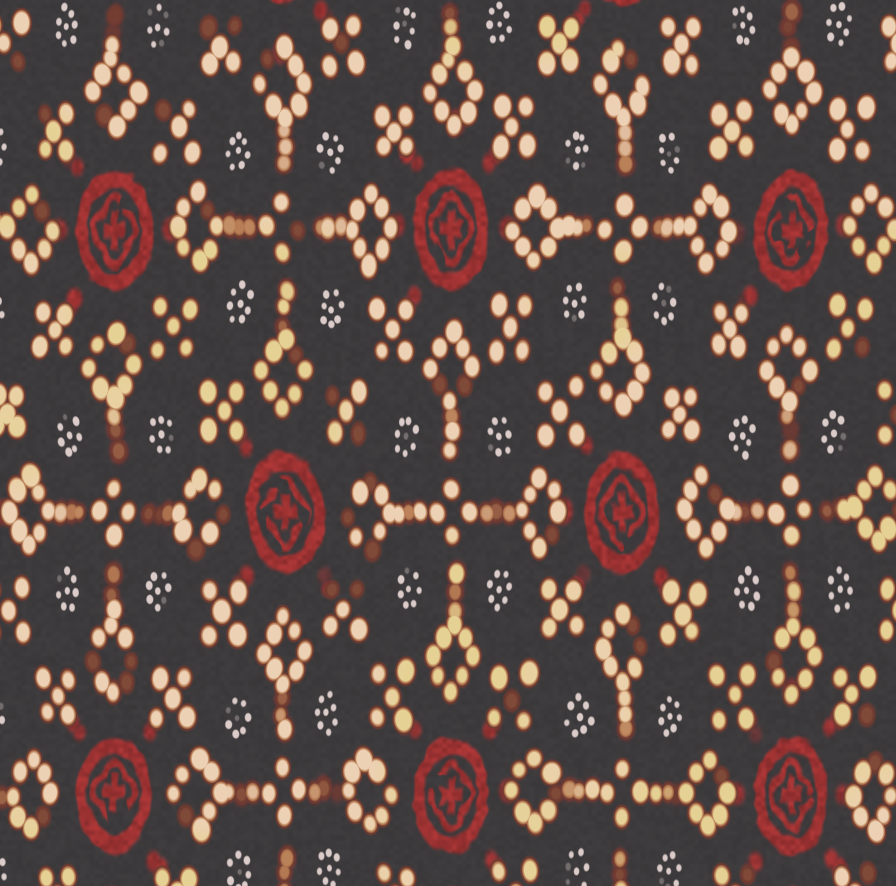
This pattern is drawn by a Shadertoy shader. Its source:

```glsl
// Resist-dyed cloth: red oval medallions on a staggered lattice, ringed by beaded
// lozenges, crosses and speckles. Each lattice cell is folded about its medallion,
// beads are placed by loops, and hashes give uneven wax, dye and placement.

#define COLS 2.648
#define ORIGIN vec2(0.338, 0.272)
#define PERIOD vec2(1.0, 1.669)
#define BEAD 0.028
#define JITTER 0.017
#define WARP 0.022
#define GROUND vec3(0.237, 0.228, 0.235)
#define RED vec3(0.63, 0.20, 0.20)
#define MAROON vec3(0.44, 0.23, 0.19)
#define OCHRE vec3(0.72, 0.49, 0.33)
#define CREAM vec3(0.93, 0.82, 0.71)
#define CHALK vec3(0.86, 0.80, 0.79)

float hash(vec2 p) { return fract(sin(dot(p, vec2(127.1, 311.7))) * 43758.5453); }

vec2 hash2(vec2 p) { return vec2(hash(p), hash(p + 19.7)); }

float noise(vec2 p) {
    vec2 i = floor(p), f = fract(p);
    f = f * f * (3.0 - 2.0 * f);
    return mix(mix(hash(i), hash(i + vec2(1, 0)), f.x),
               mix(hash(i + vec2(0, 1)), hash(i + vec2(1, 1)), f.x), f.y);
}

// Soft upright oval; strength falls from 1 at the core to 0 past the rim.
float bead(vec2 q, vec2 centre, float size, vec2 key) {
    vec2 h = hash2(key + floor(centre * 400.0) * 0.37);
    vec2 v = (q - centre - (h - 0.5) * JITTER * size / BEAD) / vec2(0.8, 1.08);
    float e = length(v) - size * (0.85 + 0.3 * h.x);
    float wear = h.y < 0.09 ? 0.42 : 0.86 + 0.14 * h.x;
    return wear * (1.0 - smoothstep(-0.5 * size, 0.6 * size, e));
}

// Diamond of eight beads with a dyed stem along dir; ink = (red, wax).
void lozenge(vec2 q, vec2 dir, vec2 span, vec2 key, inout vec2 ink) {
    for (int i = 0; i < 8; i++) {
        float a = float(i) * 0.7854;
        float pull = i % 2 == 0 ? 1.0 : 0.84;
        ink.y = max(ink.y, bead(q, pull * vec2(0.062, 0.1) * vec2(cos(a), sin(a)), BEAD, key));
    }
    for (int i = 0; i < 3; i++) {
        vec2 c = dir * mix(span.x, span.y, float(i) / 2.0);
        float wax = 0.45 + 0.55 * hash(key + float(i) * 3.1);
        ink.y = max(ink.y, wax * bead(q, c, BEAD * 0.92, key));
        ink.x = max(ink.x, 0.65 * bead(q, c, BEAD, key));
    }
    vec2 smudge = -dir * vec2(0.08, 0.09);
    ink.x = max(ink.x, step(0.5, hash(key + 5.3)) * bead(q, smudge, BEAD, key));
}

// Five-bead saltire with a red spot on the side facing the medallion.
void saltire(vec2 q, vec2 key, inout vec2 ink) {
    vec2 arm = vec2(0.036, 0.053) * (0.85 + 0.4 * hash(key + 2.9));
    ink.y = max(ink.y, bead(q, vec2(0), BEAD, key));
    for (int i = 0; i < 4; i++) {
        vec2 side = vec2(i % 2, i / 2) * 2.0 - 1.0;
        ink.y = max(ink.y, bead(q, arm * side, BEAD, key));
    }
    float dye = step(0.35, hash(key + 8.1));
    for (int i = 0; i < 2; i++) {
        vec2 c = -vec2(0.048, 0.075) * (1.0 + 0.35 * float(i));
        ink.x = max(ink.x, dye * bead(q, c, BEAD * 0.85, key));
    }
}

// Small cluster of chalky grains.
float speckle(vec2 q, vec2 key) {
    float s = bead(q, vec2(0), 0.0095, key);
    for (int i = 0; i < 7; i++) {
        float a = float(i) * 0.8976 + 6.28 * hash(key);
        vec2 r = vec2(0.029, 0.053) * (0.8 + 0.35 * hash(key + float(i)));
        s = max(s, bead(q, r * vec2(cos(a), sin(a)), 0.0105, key));
    }
    return s;
}

// Oval rim, lobed inner ring and a central cross.
float medallion(vec2 d, vec2 key) {
    vec2 u = d / vec2(0.114, 0.176);
    u += 0.1 * (vec2(noise(d * 35.0 + key), noise(d * 35.0 + key + 40.0)) - 0.5);
    float r = length(u), a = atan(u.y, u.x);
    float rim = abs(r - 0.85) - 0.14;
    float lobe = abs(r - 0.48 - 0.07 * cos(4.0 * a)) - 0.075;
    vec2 c = abs(u);
    float plus = min(max(c.x - 0.09, c.y - 0.3), max(c.x - 0.28, c.y - 0.11));
    lobe += 0.13 * smoothstep(0.6, 0.85, noise(u * 4.0 + key * 3.0));
    return 1.0 - smoothstep(-0.05, 0.06, min(rim, min(lobe, plus)));
}

void mainImage(out vec4 fragColor, in vec2 fragCoord) {
    vec2 p = fragCoord / iResolution.x * COLS;
    vec2 w = p + WARP * (vec2(noise(p * 4.0), noise(p * 4.0 + 31.0)) - 0.5);
    vec2 ink = vec2(0);
    float chalk = 0.0;

    // Two interleaved lattices make the staggered layout.
    for (int s = 0; s < 2; s++) {
        vec2 q = w - ORIGIN - 0.5 * PERIOD * float(s);
        vec2 id = round(q / PERIOD), d = q - id * PERIOD;
        vec2 key = id * 7.13 + float(s) * 3.7, side = sign(d), m = abs(d);
        ink.x = max(ink.x, medallion(d, key));
        lozenge(vec2(m.x - 0.248, d.y), vec2(1, 0), vec2(0.09, 0.155), key + side.x * 1.3, ink);
        lozenge(vec2(d.x, m.y - 0.405), vec2(0, 1), vec2(0.14, 0.24), key + side.y * 2.1, ink);
        saltire(m - vec2(0.178, 0.292), key + side * 1.7, ink);
        chalk = max(chalk, speckle(m - vec2(0.365, 0.23), key + side * 2.3));

        // Four-bead cross midway between medallions.
        q.x -= 0.5 * PERIOD.x;
        id = round(q / PERIOD);
        for (int i = 0; i < 4; i++) {
            float a = float(i) * 1.5708;
            vec2 c = vec2(0.046, 0.072) * vec2(cos(a), sin(a));
            ink.y = max(ink.y, bead(q - id * PERIOD, c, BEAD, id * 5.9 + float(s)));
        }
    }

    // Dye layers: ground, red, then wax from maroon rim to cream core.
    float grain = noise(p * 70.0), yellow = smoothstep(0.5, 0.8, noise(p * 2.3 + 7.0));
    vec3 col = GROUND + 0.025 * (grain - 0.5);
    col = mix(col, RED * (0.85 + 0.25 * grain), ink.x);
    col = mix(col, MAROON, smoothstep(0.04, 0.36, ink.y));
    col = mix(col, OCHRE, smoothstep(0.34, 0.6, ink.y));
    col = mix(col, CREAM - vec3(0.03, 0.0, 0.13) * yellow, smoothstep(0.56, 0.84, ink.y));
    col = mix(col, CHALK, smoothstep(0.1, 0.9, chalk));
    fragColor = vec4(col, 1.0);
}
```
